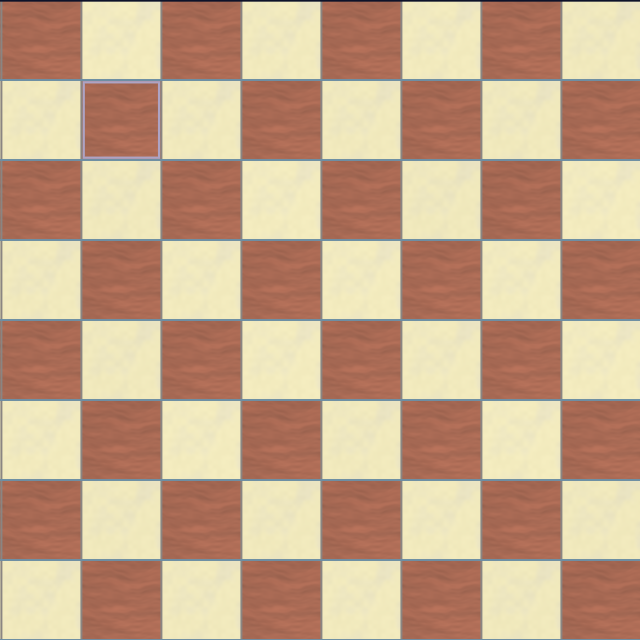
Reproduce this pattern procedurally as a WebGL 2 fragment shader.

```glsl
#version 300 es
precision highp float;
// Checkerboard of eight by eight wood and cream tiles with thin blue-grey joints.
// Value noise, stretched for grain and soft for mottling, is laid in tile space;
// one wood tile carries a pale lavender frame, and a dark rule closes the top.

#define TILES 8.0
#define BOARD_LEFT 0.0022
#define JOINT_WIDTH 0.0031
#define GRAIN_CONTRAST 0.24
#define MOTTLE_CONTRAST 0.055
#define TILE_VARIATION 0.012
#define FRAMED_TILE vec2(1.0, 6.0)
#define FRAME_INSET 0.0036
#define FRAME_WIDTH 0.0036
#define TOP_RULE 0.0026

uniform vec2 u_resolution;
out vec4 fragColor;

const vec3 WOOD = vec3(0.650, 0.415, 0.332);
const vec3 CREAM = vec3(0.948, 0.918, 0.742);
const vec3 JOINT_BLUE = vec3(0.43, 0.56, 0.64);
const vec3 JOINT_GREY = vec3(0.54, 0.52, 0.51);
const vec3 LAVENDER = vec3(0.68, 0.64, 0.77);
const vec3 NIGHT = vec3(0.05, 0.07, 0.16);

float hash(vec2 p) {
  return fract(sin(dot(p, vec2(127.1, 311.7))) * 43758.5453);
}

float noise(vec2 p) {
  vec2 i = floor(p), f = fract(p);
  f = f * f * (3.0 - 2.0 * f);
  return mix(mix(hash(i), hash(i + vec2(1.0, 0.0)), f.x),
             mix(hash(i + vec2(0.0, 1.0)), hash(i + vec2(1.0)), f.x), f.y);
}

// Antialiased coverage of a line centred on distance zero
float stroke(float d, float width, float pixel) {
  return clamp((0.5 * width - abs(d)) / pixel + 0.5, 0.0, 1.0);
}

// Wavy horizontal fibres, darker toward the top and left of the tile
vec3 woodColor(vec2 p) {
  float bend = 0.10 * noise(p * vec2(3.0, 2.5)) + 0.025 * noise(p * vec2(11.0, 5.0));
  float y = p.y + bend;
  float broad = noise(vec2(p.x * 2.2, y * 13.0));
  float fine = noise(vec2(p.x * 6.0 + 17.0, y * 27.0));
  float fleck = noise(vec2(p.x * 14.0, y * 40.0 + 9.0));
  float grain = 0.45 * broad + 0.35 * fine + 0.20 * fleck - 0.5;
  float shade = 1.0 + GRAIN_CONTRAST * grain;
  shade += 0.035 * (0.5 - p.y) + 0.03 * (p.x - 0.5);
  return WOOD * shade + vec3(0.012, -0.006, -0.008) * broad;
}

// Smooth pale stone with faint greyish blotches, stronger on the right
vec3 creamColor(vec2 p) {
  float blotch = 0.65 * noise(p * 5.0 + 31.0) + 0.35 * noise(p * 11.0 + 7.0);
  float stain = smoothstep(0.45, 0.85, blotch) * mix(0.4, 1.0, p.x);
  return CREAM + MOTTLE_CONTRAST * (vec3(-0.6, -0.5, 0.35) * stain
         + 0.3 * (noise(p * 18.0) - 0.5));
}

void main() {
  vec2 uv = gl_FragCoord.xy / u_resolution;
  float pixel = 1.0 / min(u_resolution.x, u_resolution.y);
  vec2 grid = (uv - vec2(BOARD_LEFT, 0.0)) * TILES;
  vec2 tile = clamp(floor(grid), 0.0, TILES - 1.0);
  vec2 local = grid - tile;

  // Tiles
  bool isWood = mod(tile.x + tile.y, 2.0) > 0.5;
  vec3 color = isWood ? woodColor(local) : creamColor(local);
  color *= 1.0 + TILE_VARIATION * (hash(tile + 3.0) - 0.5);

  // Pale frame just inside one tile
  vec2 edge = min(local, 1.0 - local) / TILES;
  float inset = min(edge.x, edge.y);
  if (tile == FRAMED_TILE)
    color = mix(color, LAVENDER, stroke(inset - FRAME_INSET, FRAME_WIDTH, pixel));

  // Joints: greyer uprights under bluer horizontals
  vec2 joint = abs(grid - round(grid)) / TILES;
  color = mix(color, JOINT_GREY, stroke(joint.x, JOINT_WIDTH, pixel));
  color = mix(color, JOINT_BLUE, stroke(joint.y, JOINT_WIDTH, pixel));

  // Dark rule along the top
  color = mix(color, NIGHT, stroke(1.0 - uv.y, 2.0 * TOP_RULE, pixel));
  fragColor = vec4(clamp(color, 0.0, 1.0), 1.0);
}
```
